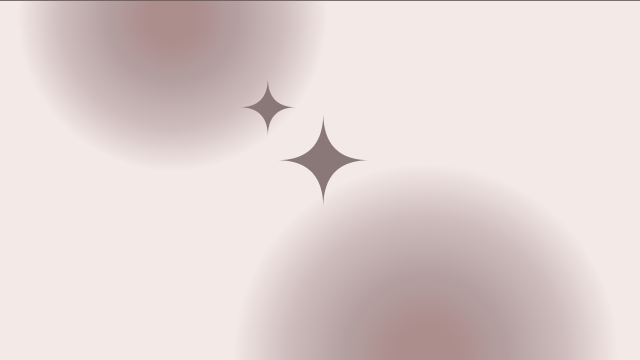
A Shadertoy shader for this background:

```glsl
// Two soft mauve glows on a pale blush ground, with two four-pointed sparkles.

#define GROUND      vec3(0.953, 0.914, 0.902)
#define GLOW_OUTER  vec3(0.810, 0.740, 0.745)
#define GLOW_MIDDLE vec3(0.705, 0.625, 0.625)
#define GLOW_CORE   vec3(0.675, 0.555, 0.550)
#define SPARKLE     vec3(0.540, 0.465, 0.470)
#define TOP_LINE    vec3(0.400, 0.360, 0.360)
#define TOP_LINE_WIDTH 0.0024

// Radial gradient with four colour stops, fading into the ground.
vec3 glow(vec3 base, vec2 p, vec2 center, float radius) {
    float t = length(p - center) / radius;
    vec3 color = mix(GLOW_CORE, GLOW_MIDDLE, smoothstep(0.12, 0.45, t));
    color = mix(color, GLOW_OUTER, clamp((t - 0.42) / 0.30, 0.0, 1.0));
    return mix(color, base, clamp((t - 0.72) / 0.28, 0.0, 1.0));
}

// Coverage of the star sqrt|x| + sqrt|y| < 1, scaled to the arm lengths.
float sparkle(vec2 p, vec2 center, vec2 arms, float pixel) {
    vec2 q = abs(p - center) / arms;
    float along = max(q.x, q.y);
    float across = min(q.x, q.y);

    // Half width of the arm, and its slope for even edge softness.
    float root = sqrt(max(along, 0.25));
    float taper = max(1.0 - sqrt(along), 0.0);
    float halfWidth = taper * taper;
    float slope = max(1.0 - root, 0.0) / root;
    float softness = pixel / min(arms.x, arms.y) * sqrt(1.0 + slope * slope);

    // Box-filtered strip, so that thin tips fade out.
    float upper = clamp((halfWidth - across) / softness + 0.5, 0.0, 1.0);
    float lower = clamp((-halfWidth - across) / softness + 0.5, 0.0, 1.0);
    return upper - lower;
}

void mainImage(out vec4 fragColor, in vec2 fragCoord) {
    // Canvas height is one unit.
    float pixel = 1.0 / iResolution.y;
    vec2 p = fragCoord * pixel;

    // Background glows.
    vec3 color = glow(GROUND, p, vec2(0.479, 0.954), 0.430);
    color = glow(color, p, vec2(1.183, 0.010), 0.535);

    // Small and large sparkles.
    float stars = sparkle(p, vec2(0.744, 0.702), vec2(0.080, 0.082), pixel);
    stars = max(stars, sparkle(p, vec2(0.898, 0.555), vec2(0.129, 0.132), pixel));
    color = mix(color, SPARKLE, stars);

    // Hairline along the top edge.
    float line = clamp((p.y - 1.0 + TOP_LINE_WIDTH) / pixel + 0.5, 0.0, 1.0);
    color = mix(color, TOP_LINE, line);

    fragColor = vec4(color, 1.0);
}
```
